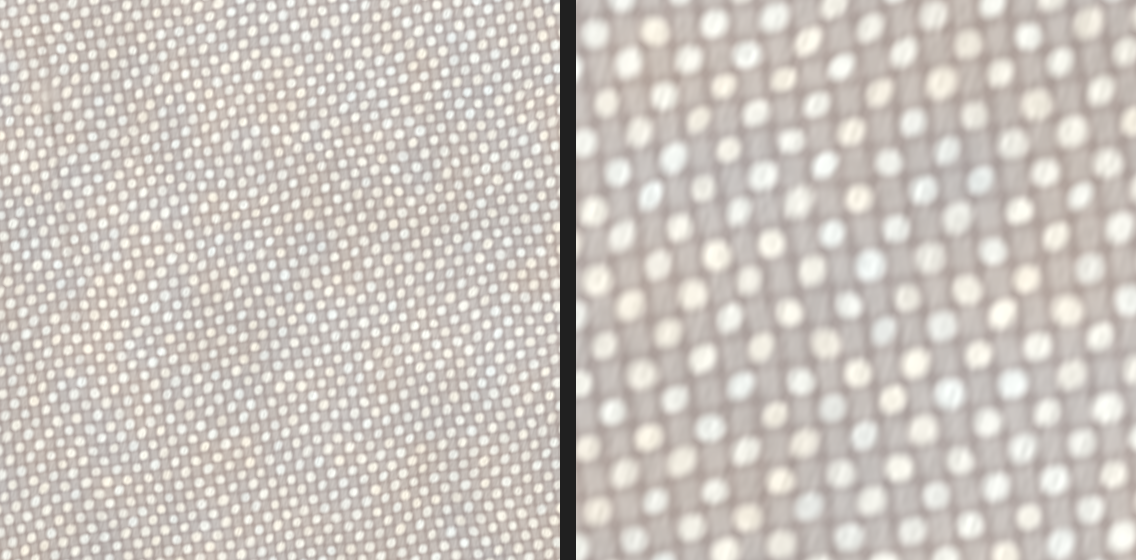
Left, the full canvas; right, a detail of the centre.
This texture is drawn by a Shadertoy shader. Its source:

```glsl
// Pale plain-weave cloth: a slightly tilted checkerboard of thread crossings.
// Raised threads show as soft white beads, sunken ones as grey-beige hollows;
// jitter, fibre streaks, faint stains and one snagged thread add the wear.

const vec3 GROOVE = vec3(0.695, 0.650, 0.630);
const vec3 HOLLOW = vec3(0.785, 0.757, 0.735);
const vec3 BEAD   = vec3(0.985, 0.975, 0.945);
const vec3 FUZZ   = vec3(0.840, 0.815, 0.790);

// Half-period steps of the weave, in canvas units
const vec2 STEP_ACROSS = vec2(0.0180, 0.0026);
const vec2 STEP_UP     = vec2(-0.0026, 0.01975);
const vec2 BEAD_ORIGIN = vec2(0.4115, 0.5538);

float hash(vec2 p) {
    vec3 q = fract(p.xyx * vec3(0.1031, 0.1030, 0.0973));
    q += dot(q, q.yzx + 33.33);
    return fract((q.x + q.y) * q.z);
}

float noise(vec2 p) {
    vec2 i = floor(p), f = fract(p);
    f = f * f * (3.0 - 2.0 * f);
    vec2 e = vec2(0.0, 1.0);
    return mix(mix(hash(i), hash(i + e.yx), f.x),
               mix(hash(i + e.xy), hash(i + e.yy), f.x), f.y);
}

float gaussian(vec2 d, vec2 radius) {
    d /= radius;
    return exp(-dot(d, d));
}

// Weave coordinates: one unit per thread, beads where x + y is even
vec2 weaveCoords(vec2 p) {
    vec2 cell = inverse(mat2(STEP_ACROSS, STEP_UP)) * (p - BEAD_ORIGIN);
    vec2 sway = vec2(noise(p * 9.0), noise(p * 9.0 + 40.0)) - 0.5;
    return cell + 0.5 * sway;
}

// Coverage of one irregular bead; d is the offset from its cell centre
float bead(vec2 d, vec2 id) {
    vec2 jitter = vec2(hash(id + 11.0), hash(id + 57.0)) - 0.5;
    d -= 0.2 * jitter;
    d.y -= (0.12 + 0.3 * jitter.y) * d.x;
    vec2 radius = vec2(0.56, 0.49) * mix(0.88, 1.1, hash(id + 83.0));
    float body = 1.0 - smoothstep(0.35, 1.25, length(d / radius));
    return body * mix(0.8, 1.06, hash(id + 131.0));
}

// Sunken threads: pale in the middle, dark where they dive under
vec3 hollows(vec2 cell) {
    vec2 d = abs(cell - floor(cell + 0.5));
    float dive = smoothstep(0.12, 0.52, d.x) * 0.75 + smoothstep(0.2, 0.52, d.y) * 0.4;
    return mix(HOLLOW, GROOVE, min(dive, 1.0));
}

// Beads of the neighbouring cells: x = coverage, y = tint of the strongest
vec2 beads(vec2 cell) {
    vec2 centre = floor(cell + 0.5);
    vec2 best = vec2(0.0, 0.5);
    for (int j = -1; j <= 1; j++)
    for (int i = -1; i <= 1; i++) {
        vec2 id = centre + vec2(i, j);
        if (mod(id.x + id.y, 2.0) > 0.5) continue;
        float cover = bead(cell - id, id);
        if (cover > best.x) best = vec2(cover, hash(id + 7.0));
    }
    return best;
}

// Snagged thread: a thin dark crease running down the left side
float crease(vec2 p) {
    float x = p.x - (0.19 - 0.125 * p.y) - 0.004 * (noise(vec2(p.y * 14.0, 3.0)) - 0.5);
    float strength = mix(0.3, 0.7, smoothstep(0.45, 0.7, p.y));
    return strength * exp(-x * x / 0.00002) * mix(0.4, 1.0, noise(p * 45.0));
}

void mainImage(out vec4 fragColor, in vec2 fragCoord) {
    vec2 p = fragCoord / iResolution.xy;
    vec2 cell = weaveCoords(p);

    // Weave with slightly warm or cool beads
    vec2 b = beads(cell);
    vec3 tint = mix(vec3(0.012, 0.0, -0.025), vec3(-0.022, 0.0, 0.012), b.y);
    float crack = crease(p);
    float knot = gaussian(p - vec2(0.086, 0.83), vec2(0.016, 0.026));
    float cover = clamp(b.x, 0.0, 1.0) * (1.0 - 0.6 * crack);
    vec3 color = mix(hollows(cell), BEAD + tint, cover);

    // Fine slanted fibres
    float fibre = noise(vec2(cell.x * 5.0 - cell.y * 2.5, cell.y * 2.0 + cell.x)) - 0.5;
    color += fibre * mix(0.045, 0.09, cover);

    // Snag: blurred knot, dark hole beneath it, crease
    color = mix(color, FUZZ, 0.8 * knot);
    color -= 0.12 * gaussian(p - vec2(0.089, 0.79), vec2(0.010, 0.013));
    color -= 0.09 * crack * vec3(0.9, 1.0, 1.0);

    // Broad stains and uneven warmth
    float stain = noise(p * 5.0 + 8.0) + 0.5 * noise(p * 13.0) - 0.75;
    color += 0.03 * stain;
    color += 0.025 * (noise(p * 16.0 + 70.0) - 0.5) * vec3(1.0, 0.0, -1.0);

    fragColor = vec4(clamp(color, 0.0, 1.0), 1.0);
}
```
